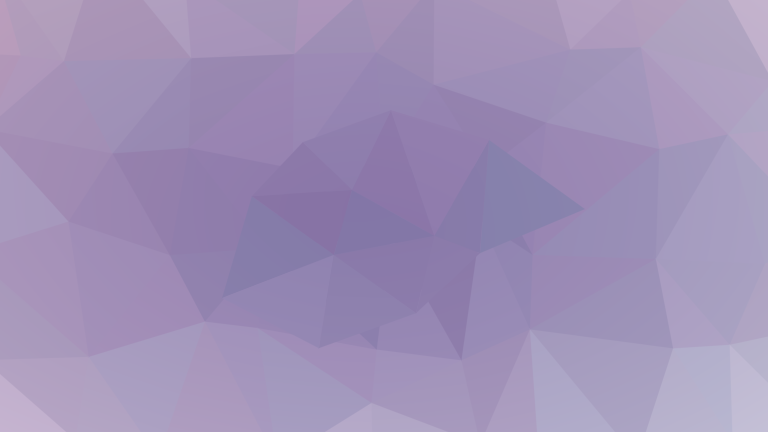
Give the GLSL for this background, as a Shadertoy shader.

```glsl
// Low-poly wash of lilac facets: dark violet in the middle, pale at the corners.
// A jittered grid, split along its shorter diagonals, gives the outer facets;
// a fan of larger focal facets is laid over the middle. Units: canvas heights.

const vec3 CORE         = vec3(0.53, 0.465, 0.66);
const vec3 TOP_LEFT     = vec3(0.74, 0.64, 0.75);
const vec3 TOP_RIGHT    = vec3(0.75, 0.69, 0.79);
const vec3 BOTTOM_LEFT  = vec3(0.78, 0.72, 0.82);
const vec3 BOTTOM_RIGHT = vec3(0.76, 0.76, 0.84);
const vec3 WARM_SHIFT   = vec3(0.7, -0.7, -0.3);
const vec2 CORE_UV      = vec2(0.48, 0.50);
const float FALLOFF     = 0.75;  // how fast the core fades outward
const float CELL        = 0.215; // mesh spacing
const float JITTER      = 0.68;  // vertex scatter, in cells
const float LIGHT_VARY  = 0.032; // brightness spread between facets
const float WARM_VARY   = 0.026; // pink to blue spread between facets
const float INNER_SLOPE = 0.3;   // share of the wash visible inside a facet

float hash(vec2 p) {
    return fract(sin(dot(p, vec2(12.9898, 78.233))) * 43758.5);
}

// Smooth background wash
vec3 wash(vec2 p) {
    vec2 uv = p * vec2(iResolution.y / iResolution.x, 1.0);
    vec2 k = clamp(uv, 0.0, 1.0);
    vec3 rim = mix(mix(BOTTOM_LEFT, BOTTOM_RIGHT, k.x),
                   mix(TOP_LEFT, TOP_RIGHT, k.x), k.y);
    vec2 d = uv - CORE_UV;
    return mix(CORE, rim, min(pow(2.0 * dot(d, d), FALLOFF), 1.05));
}

float cross2(vec2 a, vec2 b) {
    return a.x * b.y - a.y * b.x;
}

float edgeSide(vec2 p, vec2 a, vec2 b) {
    return cross2(b - a, p - a) / length(b - a);
}

// Antialiased triangle mask, for either winding
float coverage(vec2 p, vec2 a, vec2 b, vec2 c) {
    float winding = sign(cross2(b - a, c - a));
    float d = min(winding * edgeSide(p, a, b),
              min(winding * edgeSide(p, b, c), winding * edgeSide(p, c, a)));
    float px = 0.75 / iResolution.y;
    return smoothstep(-px, px, d);
}

// tone.x = brightness, tone.y = warmth
vec3 facetColor(vec2 p, vec2 a, vec2 b, vec2 c, vec2 tone) {
    vec2 sampleAt = mix((a + b + c) / 3.0, p, INNER_SLOPE);
    return wash(sampleAt) + tone.x + tone.y * WARM_SHIFT;
}

vec2 meshVertex(vec2 id) {
    vec2 scatter = vec2(hash(id), hash(id + 37.0)) - 0.5;
    return (id + JITTER * scatter) * CELL;
}

// Adds one mesh facet: rgb is weighted colour, a is total weight
void addMeshFacet(inout vec4 sum, vec2 p, vec2 a, vec2 b, vec2 c, vec2 seed) {
    vec2 tone = (vec2(hash(seed), hash(seed + 11.0)) - 0.5)
              * vec2(LIGHT_VARY, WARM_VARY);
    sum += vec4(facetColor(p, a, b, c, tone), 1.0) * coverage(p, a, b, c);
}

vec3 mesh(vec2 p) {
    vec4 sum = vec4(wash(p), 1.0) * 0.001;
    vec2 home = floor(p / CELL);
    for (int y = -1; y <= 1; y++)
    for (int x = -1; x <= 1; x++) {
        vec2 id = home + vec2(x, y);
        vec2 a = meshVertex(id), b = meshVertex(id + vec2(1, 0));
        vec2 c = meshVertex(id + vec2(1, 1)), d = meshVertex(id + vec2(0, 1));
        if (distance(a, c) < distance(b, d)) {
            addMeshFacet(sum, p, a, b, c, id + 0.3);
            addMeshFacet(sum, p, a, c, d, id + 0.7);
        } else {
            addMeshFacet(sum, p, a, b, d, id + 0.3);
            addMeshFacet(sum, p, b, c, d, id + 0.7);
        }
    }
    return sum.rgb / sum.a;
}

void focalFacet(inout vec3 col, vec2 p, vec2 a, vec2 b, vec2 c, vec2 tone) {
    col = mix(col, facetColor(p, a, b, c, tone), coverage(p, a, b, c));
}

void mainImage(out vec4 fragColor, in vec2 fragCoord) {
    vec2 p = fragCoord / iResolution.y;
    vec3 col = mesh(p);

    // Corners of the focal fan
    vec2 west = vec2(0.583, 0.546), northWest = vec2(0.701, 0.671);
    vec2 hub = vec2(0.815, 0.560), north = vec2(0.905, 0.745);
    vec2 northEast = vec2(1.132, 0.676), heart = vec2(1.005, 0.454);
    vec2 southWest = vec2(0.773, 0.410), southEast = vec2(1.111, 0.414);
    vec2 east = vec2(1.354, 0.516), south = vec2(0.963, 0.275);
    vec2 farWest = vec2(0.514, 0.310), deepSouth = vec2(0.738, 0.194);

    // Focal facets, outer ones first
    focalFacet(col, p, west, southWest, farWest, vec2(-0.015, -0.020));
    focalFacet(col, p, southWest, deepSouth, farWest, vec2(0.010, -0.008));
    focalFacet(col, p, southWest, south, deepSouth, vec2(-0.005, -0.008));
    focalFacet(col, p, northWest, north, hub, vec2(0.005, 0.0));
    focalFacet(col, p, west, northWest, hub, vec2(-0.005, 0.008));
    focalFacet(col, p, northEast, east, southEast, vec2(-0.015, -0.030));
    focalFacet(col, p, northEast, southEast, heart, vec2(-0.010, -0.012));
    focalFacet(col, p, heart, southEast, south, vec2(-0.005, 0.0));
    focalFacet(col, p, southWest, heart, south, vec2(-0.005, 0.0));
    focalFacet(col, p, north, northEast, heart, vec2(0.010, 0.010));
    focalFacet(col, p, hub, north, heart, vec2(0.0, 0.012));
    focalFacet(col, p, west, hub, southWest, vec2(-0.015, 0.010));
    focalFacet(col, p, hub, heart, southWest, vec2(-0.010, -0.012));

    fragColor = vec4(col, 1.0);
}
```
